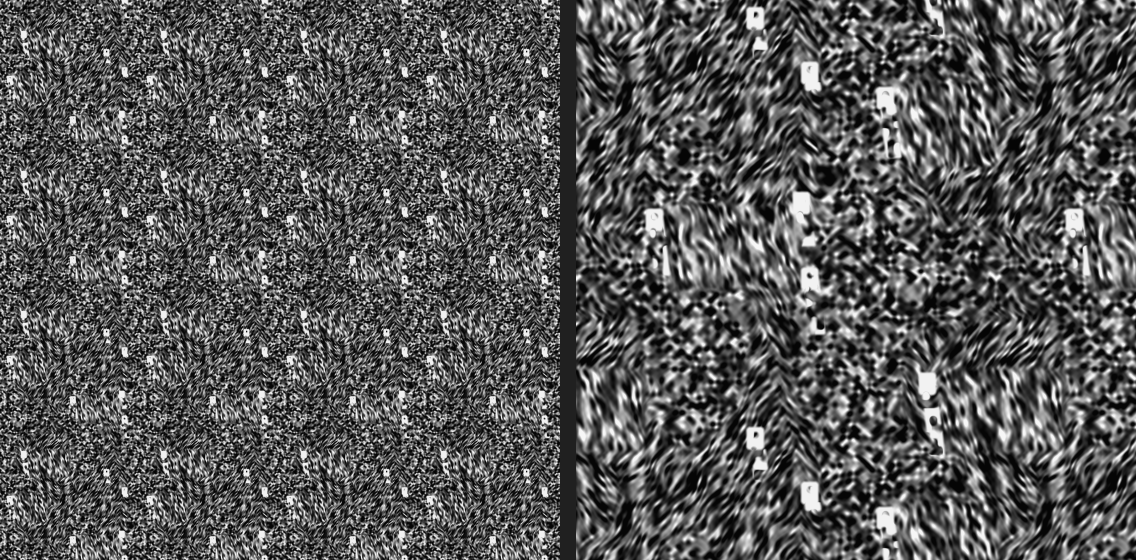
Left, the full canvas; right, a detail of the centre.
Reproduce this pattern procedurally as a WebGL 2 fragment shader.

```glsl
#version 300 es
precision highp float;
// Monochrome woven relief: a 4 by 4 grid of identical cells filled with fine grain.
// Wrapping noise is stretched upright, slanted two ways or left round for the threads;
// pale looped slubs run down each cell, some with a lighter corded patch beside them.
#define REPEATS 4.0
#define THREADS 94.0
#define STITCHES 52.0
#define SLANT_STITCHES 70.0
#define GRAINS 60.0
#define WARP 0.016
#define CONTRAST 4.15
#define BASE_TONE 0.305
#define PATCH_LIFT 0.36
#define SLUB_HALF_WIDTH 0.021
#define SLUB_LEAN 0.12
#define SAMPLES 2

uniform vec2 u_resolution;
out vec4 fragColor;

// Top of each slub (xy), its length (z) and the width of its corded patch (w).
const int SLUB_COUNT = 7;
const vec4 SLUBS[SLUB_COUNT] = vec4[](
  vec4(0.17, 0.78, 0.20, 0.30), vec4(0.07, 0.46, 0.17, 0.24),
  vec4(0.52, 0.17, 0.16, 0.33), vec4(0.87, 0.21, 0.13, 0.00),
  vec4(0.89, 0.03, 0.16, 0.00), vec4(0.76, 0.65, 0.13, 0.00),
  vec4(0.89, 0.52, 0.07, 0.00));

float hash(vec2 c) {
  return fract(sin(dot(c, vec2(127.1, 311.7))) * 43758.5453);
}

// Value noise that wraps after a whole number of lattice steps.
float noise(vec2 q, vec2 period) {
  vec2 i = floor(q), f = q - i;
  f = f * f * (3.0 - 2.0 * f);
  vec2 a = mod(i, period), b = mod(i + 1.0, period);
  return mix(mix(hash(a), hash(vec2(b.x, a.y)), f.x),
             mix(hash(vec2(a.x, b.y)), hash(b), f.x), f.y);
}

float tileNoise(vec2 p, vec2 count) {
  return noise(p * count, count);
}

float roundBox(vec2 d, vec2 halfSize, float radius) {
  vec2 e = abs(d) - halfSize + radius;
  return length(max(e, 0.0)) + min(max(e.x, e.y), 0.0) - radius;
}

float fill(float dist, float softness) {
  return 1.0 - smoothstep(-softness, softness, dist);
}

// Coverage of one slub: a looped knot on top, then a broken tail.
float slub(vec2 d, float len, vec2 p) {
  vec2 k = d - vec2(0.0, -0.027);
  float knot = max(roundBox(k, vec2(SLUB_HALF_WIDTH, 0.027), 0.009),
                   0.007 - length(k - vec2(0.001, 0.008)));
  knot = max(knot, 0.006 - length(k + vec2(0.003, 0.027)));
  vec2 t = d - vec2(-SLUB_LEAN * d.y, -0.5 * len);
  float tail = roundBox(t, vec2(SLUB_HALF_WIDTH * 0.9, 0.5 * len), 0.006);
  float breaks = smoothstep(0.40, 0.60, tileNoise(p, vec2(60.0, 54.0)));
  return max(fill(knot, 0.004), fill(tail, 0.004) * breaks);
}

float cellTone(vec2 p) {
  // Patches and slubs, measured around the wrapped cell
  float corded = 0.0, pale = 0.0;
  for (int i = 0; i < SLUB_COUNT; i++) {
    vec4 s = SLUBS[i];
    vec2 d = fract(p - s.xy + 0.5) - 0.5;
    vec2 toPatch = d - vec2(0.5 * s.w + 0.03, -0.09);
    float area = fill(roundBox(toPatch, vec2(0.5 * s.w, 0.10), 0.03), 0.04);
    corded = max(corded, area * step(0.01, s.w));
    pale = max(pale, slub(d, s.z, p));
  }

  // Threads in several directions, bent by a slower wave of noise
  vec2 bend = vec2(tileNoise(p, vec2(20.0)), tileNoise(p.yx, vec2(18.0))) - 0.5;
  vec2 w = p + WARP * bend;
  vec2 slantCount = vec2(SLANT_STITCHES, THREADS - 10.0);
  float upright = tileNoise(vec2(w.x, w.y + w.x), vec2(THREADS, STITCHES));
  float rising = tileNoise(vec2(w.x, w.y - w.x), slantCount);
  float falling = tileNoise(vec2(w.x, w.y + w.x), slantCount);
  float knotted = tileNoise(vec2(w.x + w.y, w.y - w.x), vec2(GRAINS));
  float region = tileNoise(p, vec2(5.0, 4.0));
  float side = tileNoise(p, vec2(3.0, 4.0));
  float slanted = mix(falling, rising, smoothstep(0.36, 0.46, side));
  float grain = mix(knotted, slanted, smoothstep(0.40, 0.50, region));
  grain = mix(grain, upright, smoothstep(0.30, 0.70, corded));

  // Relief: bright ridges, dark gaps and slow changes of tone
  float weave = sin(6.2831853 * 48.0 * p.x) * sin(6.2831853 * 48.0 * p.y);
  float z = (grain - 0.5) * CONTRAST + 0.10 * weave;
  z += PATCH_LIFT * corded - 0.08 + 0.15 * (0.5 - region);
  z = max(z, -1.9);
  float tone = BASE_TONE + 0.28 * z + 0.045 * z * z;
  return clamp(mix(tone, 0.95, pale), 0.02, 0.97);
}

void main() {
  // Average a small grid of samples to smooth the fine grain
  float tone = 0.0;
  for (int j = 0; j < SAMPLES; j++)
    for (int i = 0; i < SAMPLES; i++) {
      vec2 offset = (vec2(i, j) + 0.5) / float(SAMPLES) - 0.5;
      vec2 canvas = (gl_FragCoord.xy + offset) / u_resolution;
      tone += cellTone(fract(canvas * REPEATS));
    }
  fragColor = vec4(vec3(tone / float(SAMPLES * SAMPLES)), 1.0);
}
```
